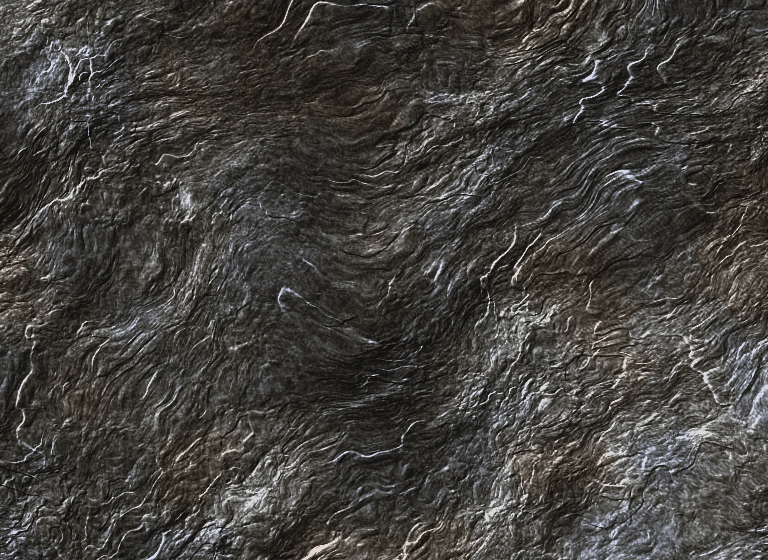
A Shadertoy shader for this texture:

```glsl
float hash(vec2 p) {
    return fract(sin(dot(p, vec2(127.1, 311.7))) * 43758.5453);
}

float noise(vec2 p) {
    vec2 i = floor(p), f = fract(p);
    f = f * f * f * (f * (f * 6.0 - 15.0) + 10.0);
    return mix(mix(hash(i), hash(i + vec2(1, 0)), f.x),
               mix(hash(i + vec2(0, 1)), hash(i + vec2(1, 1)), f.x), f.y);
}

float fbm(vec2 p) {
    float sum = 0.0, amp = 0.5;
    for (int i = 0; i < 5; i++) {
        sum += amp * noise(p);
        p = mat2(1.6, 1.2, -1.2, 1.6) * p + 5.7;
        amp *= 0.5;
    }
    return sum;
}

// Bent coordinates whose x axis follows the slanted bedding
vec2 bedding(vec2 p) {
    vec2 bend = 0.16 * vec2(noise(p * 4.0), noise(p * 4.0 + 17.3))
              + 0.018 * vec2(noise(p * 27.0), noise(p * 27.0 + 8.1));
    return mat2(0.88, -0.47, 0.47, 0.88) * (p + bend) * vec2(0.9, 1.1);
}

// Soft broad swells that turn into sharp creases in the finer octaves
float folds(vec2 q) {
    float sum = 0.0, amp = 0.5;
    q *= vec2(5.5, 8.0);
    for (int i = 0; i < 6; i++) {
        float n = noise(q), crease = min(0.25 * float(i), 0.8);
        sum += amp * mix(1.3 * n, abs(2.0 * n - 1.0), crease);
        q = mat2(1.6, 1.2, -1.2, 1.6) * q + 3.1;
        amp *= 0.53;
    }
    return sum;
}

// Position within a broken layer, 0 at its edge
float layerPhase(vec2 q) {
    return fract(8.0 * fbm(q * vec2(2.6, 3.2) + 4.0));
}

float ledgeMask(vec2 p) {
    return smoothstep(0.4, 0.7, noise(p * 6.0 + 9.0));
}

// Small flakes that end in short steep steps
float chips(vec2 p, vec2 q) {
    float phase = fract(6.0 * fbm(q * vec2(6.0, 9.0) + 21.0));
    float mask = smoothstep(0.35, 0.75, noise(p * 16.0 + 5.0));
    return mask * (smoothstep(0.0, 0.13, phase) - phase);
}

float rockHeight(vec2 p) {
    vec2 q = bedding(p);
    float phase = layerPhase(q);
    float ledge = smoothstep(0.0, 0.08, phase) - phase;
    float rough = mix(0.7, 1.25, noise(p * 4.0 + 2.0));
    return 0.062 * rough * folds(q) + 0.0055 * ledgeMask(p) * ledge
         + 0.0045 * chips(p, q);
}

void mainImage(out vec4 fragColor, in vec2 fragCoord) {
    vec2 p = fragCoord / iResolution.y;
    vec2 q = bedding(p);

    // Slope lit from the upper left
    float e = 0.0016;
    float h = rockHeight(p);
    vec2 slope = vec2(rockHeight(p + vec2(e, 0)) - h,
                      rockHeight(p + vec2(0, e)) - h) / e;
    float relief = clamp(dot(slope, vec2(0.72, -0.69)), -1.05, 1.2);

    // Thin pale rims along short runs of the layers
    float phase = layerPhase(q);
    float rim = smoothstep(0.0, 0.05, phase) * smoothstep(0.17, 0.05, phase);
    rim *= ledgeMask(p) * smoothstep(0.35, 0.7, noise(p * 11.0 + 31.0));

    // Streaky grain and fine grit
    float grain = noise(q * vec2(110, 230)) - 0.5;
    float grit = noise(mat2(0.8, 0.6, -0.6, 0.8) * p * 310.0) - 0.5;

    float tone = relief + 0.9 * rim + 0.7 * grain + 0.7 * grit
               + 1.7 * (fbm(p * 3.0 + 40.0) - 0.5);
    float light = 0.232 * exp(clamp(tone, -1.3, 1.3));

    // Warm shadows, neutral highlights, faint bluish and rusty patches
    vec3 tint = mix(vec3(1.07, 1.0, 0.85), vec3(1.0), smoothstep(0.08, 0.5, light));
    float patches = fbm(p * 6.0 + 60.0);
    tint *= mix(vec3(1), vec3(0.97, 1.0, 1.08), smoothstep(0.5, 0.68, patches));
    tint *= mix(vec3(1), vec3(1.05, 0.99, 0.94), smoothstep(0.44, 0.3, patches));
    fragColor = vec4(light * tint, 1.0);
}
```
